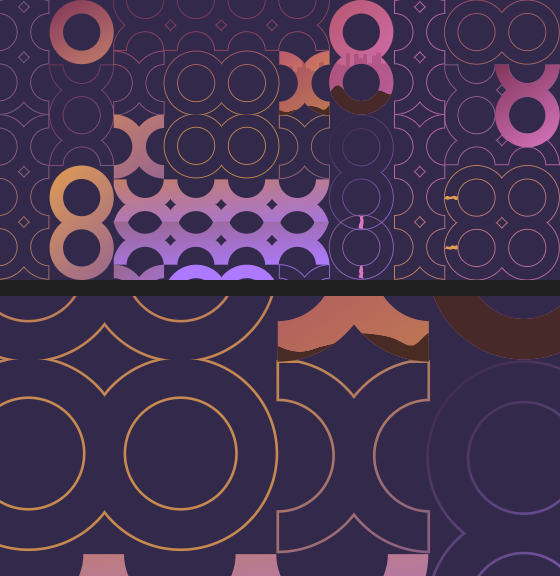
Top, the full canvas; bottom, a detail of the centre.
A WebGL 2 fragment shader for this pattern:

```glsl
#version 300 es
precision highp float;
// Patchwork of linked rings, some filled with sunset gradients and some drawn as thin outlines.

uniform vec2 u_resolution;
out vec4 outColor;

const vec3 NIGHT = vec3(0.20, 0.16, 0.29);
const vec3 WINE = vec3(0.51, 0.21, 0.35);
const vec3 ROSE = vec3(0.72, 0.34, 0.43);
const vec3 MAUVE = vec3(0.60, 0.40, 0.56);
const vec3 GOLD = vec3(0.88, 0.61, 0.32);
const vec3 PEACH = vec3(0.76, 0.49, 0.42);
const vec3 PINK = vec3(0.85, 0.46, 0.76);
const vec3 VIOLET = vec3(0.68, 0.48, 1.0);
const vec3 UMBER = vec3(0.23, 0.14, 0.12);

float pixel;         // size of one pixel in canvas units
vec3 color = NIGHT;  // layers blended so far

float hash(vec2 p) {
  return fract(sin(dot(p, vec2(127.1, 311.7))) * 43758.5);
}

float slope(vec2 cell, vec2 offset) {
  float angle = 6.2832 * hash(cell);
  return dot(vec2(cos(angle), sin(angle)), offset);
}

float gradientNoise(vec2 p) {
  vec2 i = floor(p), f = fract(p), e = vec2(1, 0);
  vec2 u = f * f * (3.0 - 2.0 * f);
  return mix(mix(slope(i, f), slope(i + e, f - e), u.x),
             mix(slope(i + e.yx, f - e.yx), slope(i + 1.0, f - 1.0), u.x), u.y);
}

float cover(float d) { return clamp(0.5 - d / pixel, 0.0, 1.0); }

float box(vec2 p, vec2 lo, vec2 hi) {
  vec2 d = max(lo - p, p - hi);
  return max(d.x, d.y);
}

// Lattice of merged rings, clipped to a rectangle
float rings(vec2 p, vec2 lo, vec2 hi, vec2 first, vec2 count) {
  vec2 pitch = vec2(69.6, 69.0);
  vec2 center = first + pitch * clamp(round((p - first) / pitch), vec2(0), count - 1.0);
  float r = length(p - center);
  return max(max(r - 44.0, 25.5 - r), box(p, lo, hi));
}

vec3 blend(vec2 p, vec2 lo, vec2 hi, vec3 a, vec3 b) {
  return mix(a, b, clamp(dot((p - lo) / (hi - lo), vec2(0.35, 0.65)), 0.0, 1.0));
}

void fill(vec2 p, vec2 lo, vec2 hi, vec2 first, vec2 count, vec3 a, vec3 b) {
  color = mix(color, blend(p, lo, hi, a, b), cover(rings(p, lo, hi, first, count)));
}

void trace(vec2 p, vec2 lo, vec2 hi, vec2 first, vec2 count, vec3 a, vec3 b) {
  float line = cover(abs(rings(p, lo, hi, first, count)) - 0.6);
  color = mix(color, blend(p, lo, hi, a, b), line * 0.85);
}

// Towers and a dark ragged foreground inside one shape
void scenery(vec2 p, float shape, float horizon, float ground) {
  float lot = floor(p.x / 6.0);
  float roof = horizon - 26.0 * hash(vec2(lot, 3.0)) + 3.0 * abs(fract(p.x / 6.0) - 0.5);
  color = mix(color, mix(color, WINE, 0.35), cover(max(shape, roof - p.y)));
  float hill = ground + 28.0 * gradientNoise(p * 0.045);
  color = mix(color, UMBER, 0.9 * cover(max(shape, hill - p.y)));
}

void main() {
  // Canvas units: 384 per height, y downwards
  pixel = 384.0 / u_resolution.y;
  vec2 p = vec2(gl_FragCoord.x, u_resolution.y - gl_FragCoord.y) * pixel;
  vec2 folded = vec2(p.x, 157.0 - abs(p.y - 157.0));

  // Outlined tiles, left to right
  trace(folded, vec2(-2, -99), vec2(67, 199), vec2(-2, -25), vec2(2, 3), mix(MAUVE, GOLD, smoothstep(140.0, 330.0, p.y)), MAUVE);
  trace(p, vec2(67, 89), vec2(156, 227), vec2(112, 89), vec2(1, 3), WINE, MAUVE);
  trace(p, vec2(156, -2), vec2(452, 69), vec2(199, 0), vec2(4, 2), WINE, ROSE);
  trace(p, vec2(156, 69), vec2(225, 158), vec2(156, 114), vec2(2, 1), ROSE, MAUVE);
  trace(folded, vec2(225, 69), vec2(383, 199), vec2(269, 114), vec2(2, 1), mix(ROSE, GOLD, smoothstep(70.0, 190.0, p.y)), GOLD);
  trace(p, vec2(383, 158), vec2(452, 246), vec2(383, 201), vec2(2, 1), GOLD, MAUVE);
  trace(p, vec2(383, 363), vec2(452, 452), vec2(383, 407), vec2(2, 1), VIOLET, VIOLET);
  trace(p, vec2(451, 158), vec2(541, 316), vec2(495.5, 202), vec2(1, 2), mix(NIGHT, UMBER, 0.4), VIOLET);
  trace(p, vec2(451, 294), vec2(541, 390), vec2(495.5, 339), vec2(1), MAUVE, VIOLET);
  trace(folded, vec2(541, -99), vec2(610, 199), vec2(541, -25), vec2(2, 3), mix(PINK, GOLD, smoothstep(200.0, 310.0, p.y)), PINK);
  trace(p, vec2(609, -1), vec2(769, 89), vec2(653.5, 44), vec2(2, 1), ROSE, PEACH);
  trace(p, vec2(610, 89), vec2(769, 226), vec2(653.5, 89), vec2(2, 3), MAUVE, PINK);
  trace(p, vec2(609, 226), vec2(769, 385), vec2(653.5, 271), vec2(2), GOLD, PINK);

  // Filled tiles
  fill(p, vec2(67, 0), vec2(156, 89), vec2(112, 44), vec2(1), WINE, PEACH);
  fill(p, vec2(67, 226), vec2(156, 384), vec2(112, 271), vec2(1, 2), GOLD, MAUVE);
  fill(p, vec2(156, 157), vec2(225, 246), vec2(156, 201), vec2(2, 1), PEACH, MAUVE);
  fill(p, vec2(156, 246), vec2(452, 306), vec2(199, 246), vec2(4, 2), PEACH, mix(MAUVE, VIOLET, 0.7));
  fill(p, vec2(156, 304), vec2(452, 363), vec2(199, 295), vec2(4, 2), MAUVE, VIOLET);
  fill(p, vec2(156, 363), vec2(225, 452), vec2(156, 407), vec2(2, 1), MAUVE, VIOLET);
  fill(p, vec2(225, 363), vec2(383, 452), vec2(269, 407), vec2(2, 1), VIOLET, VIOLET);
  fill(p, vec2(383, 69), vec2(452, 158), vec2(383, 114), vec2(2, 1), ROSE, GOLD);
  fill(p, vec2(451, 0), vec2(541, 158), vec2(495.5, 44), vec2(1, 2), ROSE, PINK);
  fill(p, vec2(679, 89), vec2(768, 203), vec2(723, 89), vec2(1, 2), WINE, PINK);
  scenery(p, rings(p, vec2(383, 69), vec2(452, 158), vec2(383, 114), vec2(2, 1)), 105.0, 148.0);
  scenery(p, rings(p, vec2(451, 0), vec2(541, 158), vec2(495.5, 44), vec2(1, 2)), 90.0, 124.0);

  // Rough brush dabs across the rings
  vec2 q = p + 3.0 * gradientNoise(p * 0.2);
  for (int i = 0; i < 2; i++) {
    vec2 dab = q - vec2(0, 68 * i);
    color = mix(color, PINK, cover(box(dab, vec2(493, 296), vec2(498, 314))));
    color = mix(color, GOLD, cover(box(dab, vec2(611, 269), vec2(628, 274))));
  }
  outColor = vec4(color, 1.0);
}
```
